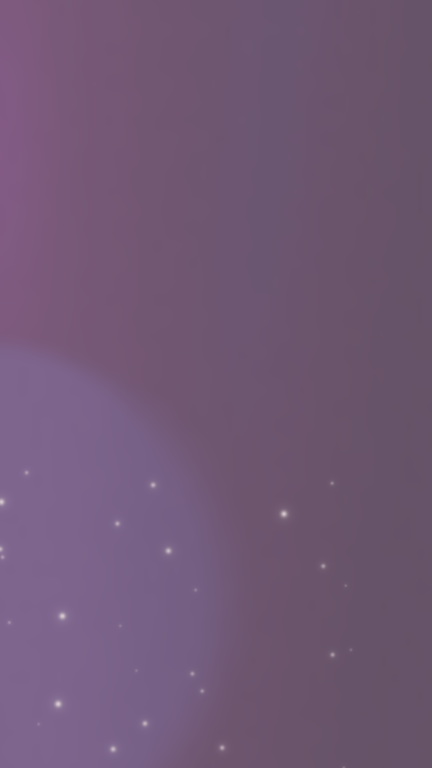
Give the GLSL for this background, as a Shadertoy shader.

```glsl
// Dusky mauve gradient with a soft violet disc at the lower left and scattered pale sparks.

// Lengths are in canvas widths, origin at the lower left.
const vec3 MAUVE_LEFT  = vec3(0.472, 0.350, 0.472);
const vec3 MAUVE_MID   = vec3(0.432, 0.335, 0.436);
const vec3 MAUVE_RIGHT = vec3(0.402, 0.325, 0.410);
const vec3 PINK_GLOW   = vec3(0.040, 0.006, 0.048);
const vec3 BLUE_BAND   = vec3(-0.010, 0.004, 0.012);
const vec3 DISC_INNER  = vec3(0.492, 0.395, 0.555);
const vec3 DISC_OUTER  = vec3(0.452, 0.368, 0.505);
const vec3 SPARK_COLOR = vec3(0.86, 0.81, 0.82);

const vec2  GLOW_CENTER = vec2(-0.02, 1.43);
const vec2  GLOW_SIZE   = vec2(0.13, 0.46);
const vec2  DISC_CENTER = vec2(-0.07, 0.389);
const float DISC_RADIUS = 0.595;
const float EDGE_TOP    = 0.038;
const float EDGE_SIDE   = 0.080;
const int   SPARK_COUNT = 26;
const vec2  SPARK_AREA  = vec2(0.84, 0.71);
const float GRAIN       = 0.004;

float hash(float n) {
    return fract(sin(n * 127.1 + 11.7) * 43758.5453);
}

float hash2(vec2 p) {
    return fract(sin(dot(p, vec2(127.1, 311.7))) * 43758.5453);
}

float noise(vec2 p) {
    vec2 i = floor(p), f = fract(p);
    f = f * f * (3.0 - 2.0 * f);
    return mix(mix(hash2(i), hash2(i + vec2(1, 0)), f.x),
               mix(hash2(i + vec2(0, 1)), hash2(i + vec2(1, 1)), f.x), f.y);
}

// Horizontal gradient, pink glow at the left and a faint cool band
vec3 backdrop(vec2 p) {
    vec3 color = mix(MAUVE_LEFT, MAUVE_MID, smoothstep(0.0, 0.58, p.x));
    color = mix(color, MAUVE_RIGHT, smoothstep(0.50, 0.98, p.x + 0.10 * (1.0 - p.y)));
    vec2 g = (p - GLOW_CENTER) / GLOW_SIZE;
    color += PINK_GLOW * exp(-dot(g, g));
    float band = (p.x - 0.58 - 0.09 * (p.y - 1.1)) / 0.10;
    return color + BLUE_BAND * exp(-band * band) * smoothstep(0.6, 1.3, p.y);
}

// Disc whose rim grows softer toward its right side
vec3 addDisc(vec3 color, vec2 p) {
    vec2 d = p - DISC_CENTER;
    float dist = length(d);
    float side = smoothstep(0.3, 1.0, d.x / max(dist, 0.001));
    float edge = mix(EDGE_TOP, EDGE_SIDE, side);
    float cover = 1.0 - smoothstep(-edge, edge, dist - DISC_RADIUS);
    vec3 tint = mix(DISC_INNER, DISC_OUTER, smoothstep(0.05, 0.56, p.x));
    return mix(color, tint, cover);
}

// Round sparks, denser toward the left; a few are large and bright
vec3 addSparks(vec3 color, vec2 p) {
    for (int i = 0; i < SPARK_COUNT; i++) {
        float id = float(i);
        float height = fract(id * 0.618 + 0.08 * hash(id + 31.0));
        vec2 center = SPARK_AREA * vec2(pow(hash(id), 1.35), height);
        float power = pow(hash(id + 67.0), 2.0);
        float dist = length(p - center);
        float size = mix(0.0030, 0.0072, power);
        float core = exp(-dist * dist / (size * size));
        float halo = exp(-dist * dist / (size * size * 7.0));
        float light = mix(0.22, 0.85, power) * (core + 0.15 * halo);
        color = mix(color, SPARK_COLOR, min(light, 1.0));
    }
    return color;
}

void mainImage(out vec4 fragColor, in vec2 fragCoord) {
    vec2 p = fragCoord / iResolution.x;
    vec3 color = addDisc(backdrop(p), p);
    color += GRAIN * (noise(p * vec2(36.0, 24.0)) - 0.5);
    color = addSparks(color, p);
    fragColor = vec4(color, 1.0);
}
```
